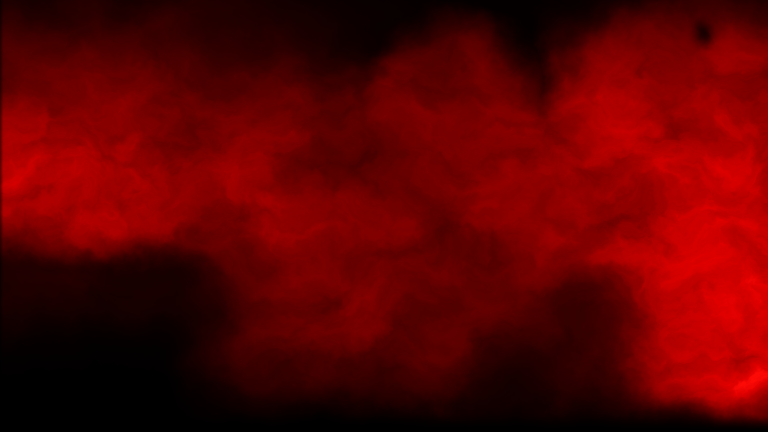
Write a WebGL 2 fragment shader that draws this background.

```glsl
#version 300 es
precision highp float;
// Red smoke drifting over black: a sharp-bottomed beam on the left, a billowing
// body in the middle and a bright glow on the right. Soft masks and Gaussian
// glows set the light; warped fractal value noise gives the smoke its texture.

uniform vec2 u_resolution;
out vec4 fragColor;

const float ASPECT = 16.0 / 9.0;     // layout is 1 high and ASPECT wide
const vec3 SMOKE_RED = vec3(1.0, 0.0, 0.0);
const vec3 HOT_TINT = vec3(0.0, 0.35, 0.2);
const float HOT_LEVEL = 0.88;        // light above this turns warmer
const float BODY_LIGHT = 0.37;
const float BEAM_LIGHT = 0.68;
const float WARP_SCALE = 6.5;
const float WARP_AMOUNT = 0.11;
const vec2 WISP_SCALE = vec2(7.0, 10.0);
const float WISP_CONTRAST = 0.85;
const float ROUGHNESS = 0.56;        // weight ratio of successive octaves
const int OCTAVES = 6;

float hash(vec2 cell) {
  uvec2 q = uvec2(ivec2(cell)) * uvec2(1597u, 3571u);
  uint n = (q.x ^ q.y) * 7919u;
  n = (n ^ (n >> 15)) * 73471u;
  n = (n ^ (n >> 13)) * 91577u;
  return float((n ^ (n >> 16)) & 65535u) / 65535.0;
}

float valueNoise(vec2 p) {
  vec2 cell = floor(p);
  vec2 f = fract(p);
  f = f * f * f * (f * (f * 6.0 - 15.0) + 10.0);
  float low = mix(hash(cell), hash(cell + vec2(1, 0)), f.x);
  float high = mix(hash(cell + vec2(0, 1)), hash(cell + vec2(1, 1)), f.x);
  return mix(low, high, f.y);
}

// Fractal noise centred on zero
float fbm(vec2 p) {
  const mat2 TURN = mat2(1.6, 1.2, -1.2, 1.6);
  float sum = 0.0, weight = 0.46;
  for (int i = 0; i < OCTAVES; i++) {
    sum += weight * (valueNoise(p) - 0.5);
    p = TURN * p + 7.3;
    weight *= ROUGHNESS;
  }
  return sum;
}

// Gaussian spot of light
float glow(vec2 p, vec2 center, vec2 radius) {
  vec2 d = (p - center) / radius;
  return exp(-dot(d, d));
}

// Solid elliptic billow with a soft rim
float puff(vec2 p, vec2 center, vec2 radius) {
  return 1.0 - smoothstep(0.65, 1.08, length((p - center) / radius));
}

// Left beam: soft above, cut off below
float beam(vec2 p) {
  float reach = exp(-pow(abs(p.x) / 0.60, 4.0));
  float rise = (p.y - 0.575) / 0.28;
  return reach * exp(-rise * rise) * smoothstep(0.37, 0.50, p.y);
}

// Main cloud: a flat bank with two billows on top
float body(vec2 p) {
  float bank = 1.0 - smoothstep(0.68, 0.94, p.y);
  float left = puff(p, vec2(1.04, 0.70), vec2(0.26, 0.28));
  float right = puff(p, vec2(1.64, 0.62), vec2(0.53, 0.44));
  float cloud = max(bank, max(left, right));
  return cloud * smoothstep(0.38, 0.72, p.x) * smoothstep(-0.02, 0.25, p.y);
}

float smokeLight(vec2 p) {
  float light = BODY_LIGHT * body(p) + BEAM_LIGHT * beam(p);
  // Broad and local glows
  light += 0.14 * glow(p, vec2(0.38, 0.93), vec2(0.50, 0.20));
  light += 0.12 * glow(p, vec2(0.20, 0.37), vec2(0.50, 0.13));
  light += 0.35 * glow(p, vec2(1.57, 0.56), vec2(0.34, 0.35));
  light += 0.30 * glow(p, vec2(1.78, 0.25), vec2(0.25, 0.20));
  light += 0.40 * glow(p, vec2(1.75, 0.12), vec2(0.20, 0.08));
  light += 0.08 * glow(p, vec2(0.79, 0.28), vec2(0.13, 0.08));
  light += 0.05 * glow(p, vec2(1.01, 0.20), vec2(0.07, 0.09));
  // Dark pockets
  light -= 0.27 * glow(p, vec2(1.36, 0.27), vec2(0.16, 0.12));
  light -= 0.13 * glow(p, vec2(1.16, 0.16), vec2(0.12, 0.08));
  light -= 0.14 * glow(p, vec2(1.20, 0.84), vec2(0.05, 0.07));
  return max(light, 0.0);
}

void main() {
  vec2 uv = gl_FragCoord.xy / u_resolution;
  vec2 p = vec2(uv.x * ASPECT, uv.y);

  // Turbulent displacement of the whole layout
  vec2 q = p * WARP_SCALE;
  vec2 warp = vec2(fbm(q + 3.0), fbm(q + 41.0));
  float light = smokeLight(p + WARP_AMOUNT * warp);

  // Wisps, stretched sideways and folded by the warp
  light *= 1.0 + WISP_CONTRAST * fbm(p * WISP_SCALE + 1.5 * warp + 17.0);

  // Small dark hole, then dimming toward the frame
  light *= 1.0 - 0.75 * glow(p + 0.05 * warp, vec2(1.632, 0.925), vec2(0.020, 0.028));
  light *= 1.0 - 0.30 * smoothstep(0.82, 1.0, p.y);
  light *= smoothstep(0.0, 0.045, p.y) * smoothstep(-0.008, 0.010, p.x);

  vec3 color = SMOKE_RED * light + HOT_TINT * max(light - HOT_LEVEL, 0.0);
  fragColor = vec4(clamp(color, 0.0, 1.0), 1.0);
}
```
